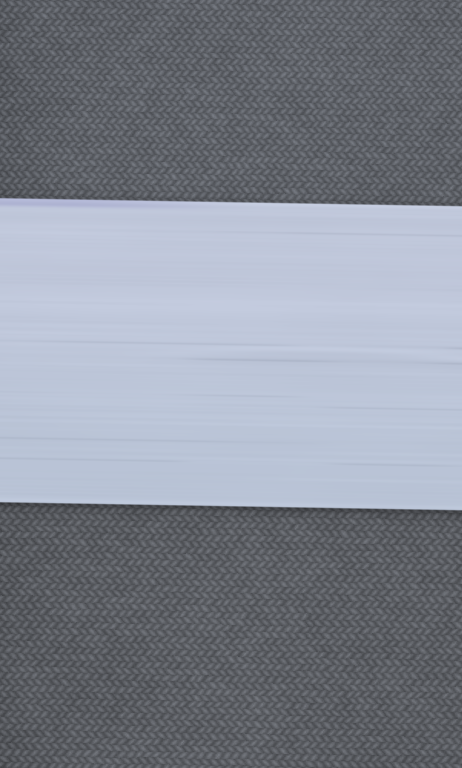
Reproduce this texture procedurally as a Shadertoy shader.

```glsl
// A pale, finely ribbed satin band lying across grey woven cloth.

const float TAU = 6.2831853;
const float SLOPE = -0.0174;      // tilt of the band
const float BAND_TOP = 0.742;     // edge heights at the left side
const float BAND_BOTTOM = 0.346;

float hash(vec2 p) {
    vec3 q = fract(vec3(p.xyx) * 0.1031);
    q += dot(q, q.yzx + 33.33);
    return fract((q.x + q.y) * q.z);
}

float noise(vec2 p) {
    vec2 cell = floor(p);
    vec2 f = fract(p);
    f = f * f * (3.0 - 2.0 * f);
    float low = mix(hash(cell), hash(cell + vec2(1, 0)), f.x);
    float high = mix(hash(cell + vec2(0, 1)), hash(cell + vec2(1, 1)), f.x);
    return mix(low, high, f.y);
}

float fbm(vec2 p) {
    float sum = 0.0;
    float weight = 0.5;
    for (int i = 0; i < 4; i++) {
        sum += weight * noise(p);
        p = p * 2.03 + 17.1;
        weight *= 0.5;
    }
    return sum;
}

// Soft bump of the given half width
float ridge(float d, float width) {
    return exp(-d * d / (width * width));
}

// Slanted strands whose lean flips on every row, roughly -1 to 1
float weave(vec2 p, vec2 count) {
    vec2 q = p * count;
    q += 0.22 * (vec2(noise(q * 0.6), noise(q * 0.6 + 41.0)) - 0.5);
    float row = floor(q.y);
    float parity = mod(row, 2.0);
    float lean = (parity * 2.0 - 1.0) * (fract(q.y) - 0.5) * 0.55;
    float strand = cos(TAU * (q.x + lean + 0.5 * parity));
    float rowBody = sin(0.5 * TAU * fract(q.y));
    float variation = hash(vec2(floor(q.x + lean), row)) - 0.5;
    return strand * (0.35 + 0.5 * rowBody) + 0.6 * (rowBody - 0.64) + 0.5 * variation;
}

vec3 cloth(vec2 p, float px) {
    bool upper = p.y > 0.54;
    vec2 count = upper ? vec2(95.0, 126.0) : vec2(88.0, 120.0);
    vec2 q = vec2(p.x, p.y - SLOPE * p.x);
    float detail = 1.0 - smoothstep(0.35, 0.8, count.y * px);
    float light = upper ? 0.372 : 0.357;
    light += 0.035 * (fbm(p * vec2(7.0, 9.0)) - 0.47);
    light -= 0.025 * exp(-p.x / 0.04);
    light += 0.012 * ridge(p.x - 0.32, 0.2);
    light += 0.067 * detail * weave(q, count);
    light += 0.025 * (hash(floor(p * 500.0)) - 0.5);
    vec3 tint = upper ? vec3(0.972, 1.005, 1.07) : vec3(0.975, 1.003, 1.06);
    return light * tint;
}

// Irregular horizontal ribs that come and go along their length
float ribs(vec2 p, float count, float stretch) {
    float row = floor(p.y * count);
    float profile = sin(0.5 * TAU * fract(p.y * count));
    float presence = noise(vec2(p.x * stretch + 30.0 * hash(vec2(row, 3.0)), row));
    return profile * (hash(vec2(row, 9.0)) - 0.5) * presence;
}

vec3 satin(vec2 p, float height, float px) {
    vec3 color = mix(vec3(0.727, 0.767, 0.840), vec3(0.752, 0.782, 0.857),
                     smoothstep(0.40, 0.66, height));
    color += 0.022 * (fbm(p * vec2(4.0, 9.0) + 5.0) - 0.47);

    // Fine ribs and sparse dark pulled threads
    vec2 q = vec2(p.x, height);
    float detail = 1.0 - smoothstep(0.5, 1.0, 200.0 * px);
    color += 0.035 * detail * ribs(q, 200.0, 5.0);
    color += 0.022 * ribs(q, 62.0, 3.0);
    float thread = floor(height * 150.0);
    float rare = step(0.84, hash(vec2(thread, 21.0)));
    float along = smoothstep(0.4, 0.7, noise(vec2(p.x * 6.0, thread * 1.7)));
    color -= 0.035 * rare * along * ridge(fract(height * 150.0) - 0.5, 0.22);

    // Shallow creases catching light across the middle
    float arch = 0.546 - 0.22 * (p.x - 0.37) * (p.x - 0.37) - SLOPE * p.x;
    float crease = height - arch;
    float reach = smoothstep(0.12, 0.35, p.x);
    color += reach * (0.018 * ridge(crease, 0.005) - 0.012 * ridge(crease + 0.012, 0.009));
    color += 0.015 * ridge(height - 0.607, 0.012);

    // Lavender fold at the upper left, pale rims at both edges
    float fold = smoothstep(BAND_TOP - 0.013, BAND_TOP - 0.007, height);
    color -= vec3(0.07, 0.08, 0.035) * fold * (1.0 - smoothstep(0.08, 0.36, p.x));
    color += 0.025 * ridge(height - BAND_TOP + 0.002, 0.0025);
    color += 0.025 * ridge(height - BAND_BOTTOM - 0.003, 0.003);
    return color;
}

void mainImage(out vec4 fragColor, in vec2 fragCoord) {
    vec2 p = fragCoord / iResolution.y;
    float px = 1.0 / iResolution.y;
    float height = p.y - SLOPE * p.x;
    float inside = min(BAND_TOP - height, height - BAND_BOTTOM);

    // Contact shadow, deeper below the band
    float depth = height < 0.54 ? 0.36 : 0.16;
    vec3 color = cloth(p, px) * (1.0 - depth * exp(min(inside, 0.0) / 0.006));
    color = mix(color, satin(p, height, px), smoothstep(-px, px, inside));
    fragColor = vec4(clamp(color, 0.0, 1.0), 1.0);
}
```
